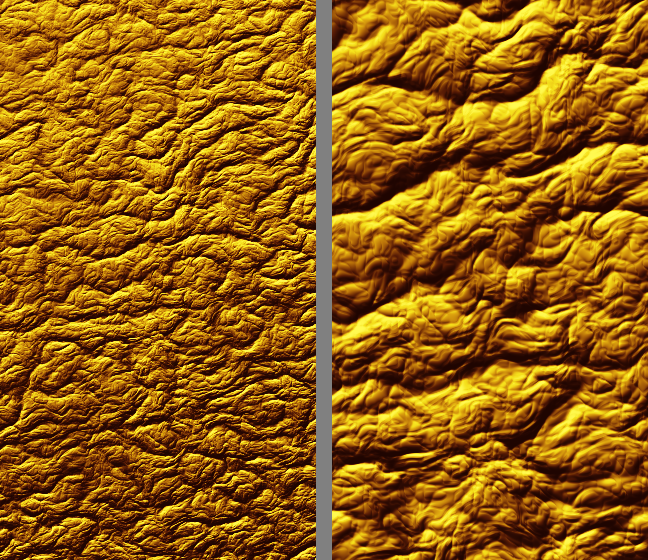
Left, the full canvas; right, a detail of the centre.
Write a Shadertoy shader that draws this texture.

```glsl
// Crumpled gold foil: warped, folded gradient noise forms a height field,
// whose slope towards a light from the upper left gives a tone.
// The tone is spread evenly over a ramp from dark brown to bright yellow.

#define FOLD_SCALE 15.0               // largest folds per canvas height
#define OCTAVES 5
#define STRETCH vec2(0.85, 1.15)      // folds are wider than tall
#define SHEAR 0.14                    // folds climb to the right
#define WARP 0.016                    // bending of the folds
#define CREASE 0.2                    // smaller gives sharper creases
#define LIGHT normalize(vec2(-0.4, 0.9))
#define LIGHT_STEP 0.0017             // distance over which slope is measured
#define CONTRAST 0.56
#define CAVITY 16.0                   // darkening inside the creases
#define FALLOFF 1.1                   // brightness lost from top to bottom

// Random unit vector for a lattice point
vec2 randomDirection(vec2 cell) {
    float h = fract(sin(dot(cell, vec2(127.1, 311.7))) * 43758.5453);
    return vec2(cos(6.2832 * h), sin(6.2832 * h));
}

// Gradient noise, roughly -0.7 to 0.7
float noise(vec2 p) {
    vec2 i = floor(p), f = fract(p);
    vec2 w = f * f * f * (f * (f * 6.0 - 15.0) + 10.0);
    vec2 e = vec2(1.0, 0.0);
    float a = dot(randomDirection(i), f);
    float b = dot(randomDirection(i + e.xy), f - e.xy);
    float c = dot(randomDirection(i + e.yx), f - e.yx);
    float d = dot(randomDirection(i + e.xx), f - e.xx);
    return mix(mix(a, b, w.x), mix(c, d, w.x), w.y);
}

// Two independent noises, used as a displacement
vec2 noisePair(vec2 p) {
    return vec2(noise(p), noise(p + 31.7));
}

// Flat plates separated by sharp, narrow valleys
float fold(float n) {
    float r = sqrt(n * n + 0.001);
    return r / (r + CREASE);
}

// Foil height: folds of falling size, with slopes of similar strength
float foilHeight(vec2 p) {
    // Broad bends, then ever smaller kinks that make the creases jagged
    p += WARP * noisePair(p * 7.0);
    p += 0.6 * WARP * noisePair(p * 24.0);
    p += 0.2 * WARP * noisePair(p * 75.0);
    p.y -= SHEAR * p.x;
    p *= STRETCH;

    float height = 0.0, frequency = FOLD_SCALE, steepness = 0.9;
    for (int i = 0; i < OCTAVES; i++) {
        vec2 q = p * frequency + 17.3 * float(i);
        height += steepness / frequency * fold(noise(q));
        frequency *= 1.9;
        steepness *= 0.9;
        p = mat2(0.97, 0.243, -0.243, 0.97) * p;
    }
    return height;
}

// Gold ramp, with stops placed by the share of each tone
vec3 goldRamp(float t) {
    vec3 color = vec3(0.12, 0.02, 0.005);
    color = mix(color, vec3(0.17, 0.04, 0.01), smoothstep(0.0, 0.075, t));
    color = mix(color, vec3(0.35, 0.11, 0.02), clamp((t - 0.075) / 0.17, 0.0, 1.0));
    color = mix(color, vec3(0.55, 0.27, 0.03), clamp((t - 0.245) / 0.2, 0.0, 1.0));
    color = mix(color, vec3(0.73, 0.45, 0.04), clamp((t - 0.445) / 0.2, 0.0, 1.0));
    color = mix(color, vec3(0.87, 0.65, 0.06), clamp((t - 0.645) / 0.18, 0.0, 1.0));
    color = mix(color, vec3(0.96, 0.88, 0.11), clamp((t - 0.825) / 0.11, 0.0, 1.0));
    return mix(color, vec3(1.0, 0.98, 0.32), smoothstep(0.94, 1.0, t));
}

void mainImage(out vec4 fragColor, in vec2 fragCoord) {
    vec2 p = fragCoord / iResolution.y;

    // Slope towards the light
    vec2 halfStep = 0.5 * LIGHT_STEP * LIGHT;
    float behind = foilHeight(p - halfStep);
    float ahead = foilHeight(p + halfStep);
    float slope = (behind - ahead) / LIGHT_STEP;

    // Deeper relief towards the lower right, with soft patches
    float patches = noise(p * 4.0 + 8.0);
    float relief = 1.0 + 0.4 * (p.x - 0.28) - 0.3 * (p.y - 0.5) + 0.3 * patches;

    // Relief, shaded valleys and the broad fall of light
    float tone = 0.08 + CONTRAST * relief * slope;
    tone += CAVITY * (0.5 * (behind + ahead) - 0.057);
    tone += FALLOFF * (p.y - 0.5) - 0.2 * (p.x - 0.28) + 0.2 * patches;

    // Logistic curve evens out the tones
    fragColor = vec4(goldRamp(1.0 / (1.0 + exp(-1.7 * tone))), 1.0);
}
```
